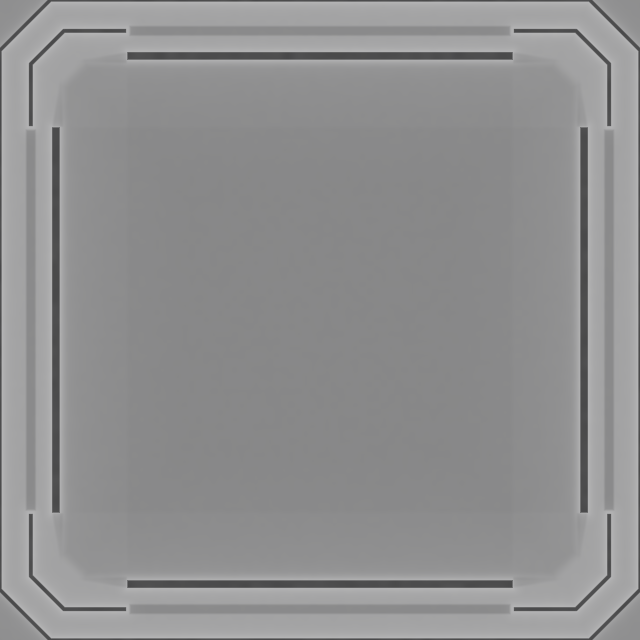
This texture map is drawn by a WebGL 1 fragment shader. Its source:

```glsl
precision highp float;
// Draws a grey bevelled panel with chamfered corners, engraved brackets and edge grooves.
uniform vec2 u_resolution;

float hash(vec2 p) {
  vec3 q = fract(vec3(p.xyx) * 0.1031);
  q += dot(q, q.yzx + 33.33);
  return fract((q.x + q.y) * q.z);
}

float noise(vec2 p) {
  vec2 i = floor(p), f = fract(p);
  f = f * f * (3.0 - 2.0 * f);
  return mix(mix(hash(i), hash(i + vec2(1, 0)), f.x),
             mix(hash(i + vec2(0, 1)), hash(i + vec2(1, 1)), f.x), f.y);
}

float box(vec2 p, vec2 low, vec2 high) {
  vec2 d = abs(p - 0.5 * (low + high)) - 0.5 * (high - low);
  return length(max(d, 0.0)) + min(max(d.x, d.y), 0.0);
}

float segment(vec2 p, vec2 a, vec2 b) {
  vec2 ab = b - a;
  return length(p - a - ab * clamp(dot(p - a, ab) / dot(ab, ab), 0.0, 1.0));
}

float fill(float d, float soft) {
  return 1.0 - smoothstep(-soft, soft, d);
}

void main() {
  vec2 uv = gl_FragCoord.xy / u_resolution;
  float aa = 0.8 / min(u_resolution.x, u_resolution.y);

  // Fold all eight symmetric sectors: x runs along the edge, y is depth from it
  vec2 inset = 0.5 - abs(uv - 0.5);
  vec2 p = vec2(max(inset.x, inset.y), min(inset.x, inset.y));
  float diagonal = (p.x + p.y) * 0.7071;

  // Raised frame and recessed field with a rounded chamfer
  float field = min(p.y - 0.096, diagonal - 0.162);
  float shade = mix(0.635, 0.577, smoothstep(-0.008, 0.014, field));
  shade -= 0.016 * smoothstep(0.105, 0.195, p.y);
  shade -= 0.011 * smoothstep(0.194, 0.204, p.y);
  shade -= 0.010 * smoothstep(0.196, 0.202, p.x) * smoothstep(0.10, 0.13, p.y);
  shade -= 0.007 * smoothstep(0.20, 0.30, p.y);

  // Soft wedges that lead from the field corners to the grooves
  float taper = clamp((p.x - 0.115) / 0.083, 0.0, 1.0);
  float wedge = abs(p.y - mix(0.096, 0.090, taper)) - 0.008 * taper;
  shade -= 0.055 * fill(wedge, 0.003) * taper * fill(p.x - 0.198, 0.002);

  // Corner outside the chamfer
  float chamfer = diagonal - 0.0555;
  shade = mix(shade, 0.56, fill(chamfer, aa));

  // Shallow slot between the bracket ends
  float slot = box(p, vec2(0.203, 0.041), vec2(0.8, 0.0555));
  shade = mix(shade, 0.54, fill(slot, 0.0025));

  // Dark engraved lines
  float border = box(p, vec2(0.078, -0.01), vec2(0.9, 0.0025));
  border = min(border, segment(p, vec2(0.0785, 0.0), vec2(0.0392)) - 0.0028);
  float bracket = box(p, vec2(0.1, 0.0452), vec2(0.197, 0.0512));
  bracket = min(bracket, segment(p, vec2(0.1, 0.0482), vec2(0.0741)) - 0.003);
  float groove = box(p, vec2(0.199, 0.0815), vec2(0.8, 0.0932));
  float engraved = min(border, min(bracket, groove));

  // Bright rims around the lines, then their dark floors
  float rim = max(engraved, 0.0);
  shade += 0.065 * exp(-rim / 0.006) + 0.018 * exp(-rim / 0.018) * fill(field, 0.01);
  float floorShade = 0.285 + 0.03 * noise(uv * 60.0);
  shade = mix(shade, floorShade, fill(engraved, max(aa, 0.0012)));

  // Faint surface mottling
  shade += 0.004 * (noise(uv * 90.0) - 0.5);
  gl_FragColor = vec4(vec3(shade) + vec3(-0.001, -0.001, 0.002), 1.0);
}
```
